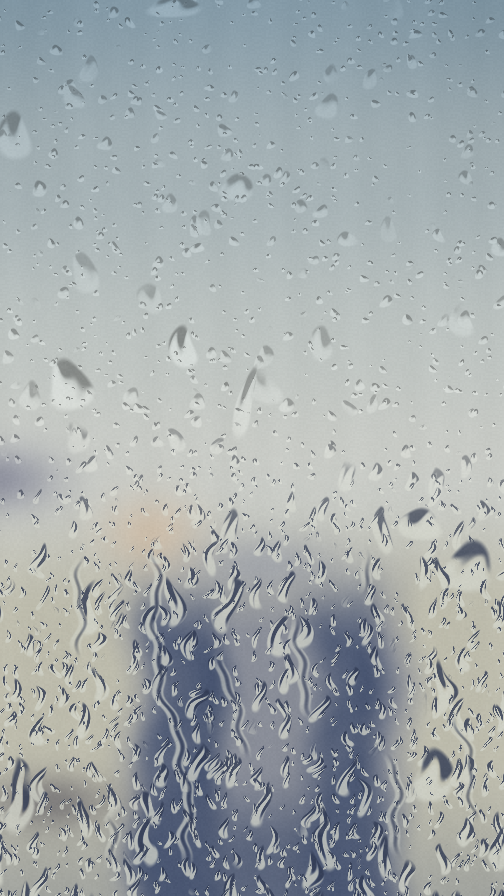
Give the GLSL for this texture, as a WebGL 2 fragment shader.

```glsl
#version 300 es
precision highp float;
// Rain on a window: a blurred sky and dark towers seen through wet glass.
// The view is layered gradients and soft bands; the drops come from jittered
// cell layers, each drop shaded as a lens with a dark top and a bright base.
uniform vec2 u_resolution;
out vec4 fragColor;

vec4 hash4(vec2 p) {
  vec4 k = vec4(dot(p, vec2(127.1, 311.7)), dot(p, vec2(269.5, 183.3)),
                dot(p, vec2(419.2, 371.9)), dot(p, vec2(73.7, 157.3)));
  return fract(sin(k) * 43758.5);
}

float band(float x, float a, float b, float soft) {
  return smoothstep(a - soft, a + soft, x) - smoothstep(b - soft, b + soft, x);
}

float glow(vec2 p, vec2 center, vec2 size) {
  vec2 d = (p - center) / size;
  return exp(-dot(d, d));
}

// Blurred world behind the glass, uv in 0..1
vec3 view(vec2 uv) {
  vec3 sky = mix(vec3(.785, .795, .775), vec3(.74, .765, .755), smoothstep(.48, .64, uv.y));
  sky = mix(sky, vec3(.645, .695, .71), smoothstep(.6, .82, uv.y));
  sky = mix(sky, vec3(.51, .60, .655), smoothstep(.8, 1.04, uv.y));
  sky -= .04 * smoothstep(.6, 1., uv.y) * pow(abs(uv.x - .45) * 1.8, 2.);
  vec3 col = mix(sky, vec3(.74, .735, .675), smoothstep(.46, .31, uv.y));
  col = mix(col, vec3(.55, .57, .58), .6 * smoothstep(.16, -.03, uv.y));

  // towers and the paler gap between them
  float x = uv.x + .012 * sin(uv.y * 21.) + .008 * sin(uv.y * 47.);
  col = mix(col, vec3(.50, .52, .58), .85 * band(x, .26, .80, .06) * smoothstep(.40, .28, uv.y));
  vec3 navy = vec3(.28, .33, .44);
  float mottle = .85 + .12 * sin(x * 40. + sin(uv.y * 19.) * 2.) * sin(uv.y * 33.);
  col = mix(col, navy, mottle * band(x, .29, .44, .04) * smoothstep(.37, .27, uv.y));
  col = mix(col, navy, mottle * band(x, .62, .75, .045) * smoothstep(.38, .27, uv.y));
  col = mix(col, navy, .7 * band(x, .28, .79, .05) * smoothstep(.15, .04, uv.y));

  // smudges and a warm light
  col = mix(col, vec3(.50, .51, .58), .75 * glow(uv, vec2(0., .465), vec2(.11, .035)));
  col = mix(col, vec3(.36, .35, .38), .6 * glow(uv, vec2(.10, .105), vec2(.12, .03)));
  col = mix(col, vec3(.58, .60, .65), .6 * glow(uv, vec2(.52, .37), vec2(.18, .035)));
  return mix(col, vec3(.82, .73, .63), .65 * glow(uv, vec2(.30, .405), vec2(.09, .04)));
}

// Dark and light amounts of one drop, d is -1..1 across it
vec2 drop(vec2 d, float seed, float bend) {
  d.x += bend * sin(d.y * 2.6 + seed * 6.3);
  d.x *= 1. + .4 * d.y;
  float body = 1. - smoothstep(.74, 1., length(d));
  float tilt = d.y + (seed - .35) * d.x * 1.4 + .22 * sin(d.x * 5. + seed * 9.);
  float tone = tilt + bend * 1.1 * sin(d.x * 6. - d.y * 3. + seed * 20.);
  return body * vec2(smoothstep(.12, .45, tone), smoothstep(.3, -.2, tone));
}

void main() {
  vec2 uv = gl_FragCoord.xy / u_resolution;
  vec2 p = uv * vec2(1., 1.778);
  float wet = smoothstep(.58, .34, uv.y);
  vec2 tone = vec2(0.);

  // scattered drops, from fine spray to long beads, on gently warped cells
  vec2 q = p + .005 * sin(p.yx * vec2(57., 49.) + sin(p * 31.) * 2.);
  float cluster = .12 * sin(p.x * 17. + sin(p.y * 13.) * 2.) * sin(p.y * 15. + p.x * 9.);
  for (int i = 0; i < 8; i++) {
    float f = float(i);
    vec2 g = q * 40. * pow(.8, f) * vec2(1., mix(.85, .55, f / 7.)) + f * 17.3;
    g.y += hash4(vec2(floor(g.x), f)).x;
    vec4 h = hash4(floor(g) + f * 7.1);
    float density = mix(.27 - .02 * f, .42 + .01 * f, wet) + cluster;
    float keep = smoothstep(h.w - .03, h.w + .03, density);
    float radius = mix(.13, .29, h.z * h.z);
    vec2 d = fract(g) - .5 - (h.xy - .5) * .3;
    d.x -= d.y * (h.x - .35) * .6 * wet;
    d /= radius * vec2(mix(1., .8, wet), mix(.8, 1.4, wet));
    float strength = mix(mix(1., .5, f / 7.), 1., wet);
    tone = max(tone, keep * strength * drop(d, h.y, .12 + .38 * wet));
  }

  // the heavy drops
  tone = max(tone, .8 * drop((p - vec2(.028, 1.51)) / vec2(.035, .054), .1, .1));
  tone = max(tone, .8 * drop((p - vec2(.345, 1.765)) / vec2(.055, .024), .6, .1));
  tone = max(tone, drop((p - vec2(.135, 1.015)) / vec2(.045, .058), .85, .2));
  tone = max(tone, drop((p - vec2(.363, 1.09)) / vec2(.028, .048), .1, .2));
  tone = max(tone, .7 * drop((p - vec2(.47, 1.407)) / vec2(.036, .03), .5, .1));
  tone = max(tone, drop((p - vec2(.835, .738)) / vec2(.045, .036), .2, .12));
  tone = max(tone, drop((p - vec2(.932, .655)) / vec2(.05, .058), .4, .15));
  tone = max(tone, drop((p - vec2(.86, .24)) / vec2(.042, .06), .6, .15));
  tone = max(tone, .8 * drop((p - vec2(.488 + (p.y - .98) * .25, .98)) / vec2(.018, .08), .2, .2));

  // winding trickles: a long one down the left tower, then broken ones
  for (int i = 0; i < 6; i++) {
    float f = float(i);
    float path = mix(.365, .303, smoothstep(.2, .5, p.y)) + .007 * sin(p.y * 43. + f) + .004 * sin(p.y * 91. + f * 3.);
    path = fract(path + f * .283);
    float run = band(p.y, .08, .66, .04);
    if (i > 0) run *= .8 * smoothstep(.25, .7, sin(p.y * 12. + f * 2.4));
    float off = p.x - path;
    tone.x = max(tone.x, run * .8 * band(off, .004, .010, .003));
    tone.y = max(tone.y, run * .9 * (band(off, -.006, .003, .003) + band(off, .012, .016, .003)));
  }

  // shade the drops over the view, with faint runs on the glass
  vec3 col = view(uv);
  col += .007 * sin(p.x * 61. + sin(p.y * 5.)) * sin(p.x * 23. + 1.);
  vec3 shadow = mix(col * .66, vec3(.20, .24, .34), .88 * wet);
  vec3 shine = mix(col + .1, vec3(.81, .82, .78), .9 * wet);
  col = mix(col, shine, .85 * min(tone.y, 1.));
  col = mix(col, shadow, .88 * min(tone.x, 1.));
  col += .018 * (hash4(floor(p * 288.)).x - .5);
  fragColor = vec4(col, 1.);
}
```
